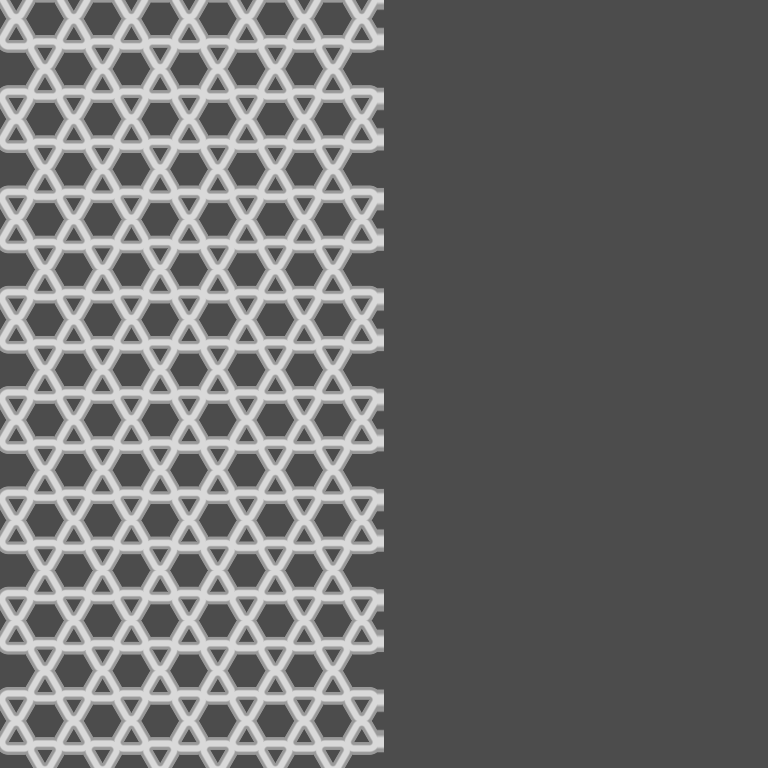
Reproduce this pattern procedurally as a three.js fragment shader.

```glsl
// Grey star-and-hexagon lattice of outlined triangle pairs over the left half of a dark field
varying vec2 vUv;

// Signed distance to an upright equilateral triangle with half side r
float triangleDistance(vec2 p, float r) {
  const float k = 1.7320508;
  p.x = abs(p.x) - r;
  p.y += r / k;
  if (p.x + k * p.y > 0.0) p = vec2(p.x - k * p.y, -k * p.x - p.y) * 0.5;
  p.x -= clamp(p.x, -2.0 * r, 0.0);
  return -length(p) * sign(p.y);
}

// Distance to the centre line of the rounded outline around one triangle
float outlineDistance(vec2 p) {
  return abs(triangleDistance(p, 0.01) - 0.0082);
}

// Nearest pair of facing triangles on one of the two interleaved grids
float pairDistance(vec2 p, vec2 origin, float lastColumn) {
  vec2 pitch = vec2(0.075, 0.1306);
  vec2 cell = floor((p - origin) / pitch + 0.5);
  cell.x = clamp(cell.x, 0.0, lastColumn);
  vec2 q = p - origin - cell * pitch;
  return min(outlineDistance(vec2(q.x, 0.0219 - q.y)),
             outlineDistance(vec2(q.x, 0.0219 + q.y)));
}

void main() {
  // The last sliver of the lattice stretches sideways to the middle
  vec2 p = vec2(min(vUv.x, 0.491), vUv.y);
  float d = min(pairDistance(p, vec2(0.0211, 0.4531), 6.0),
                pairDistance(p, vec2(0.0586, 0.5184), 5.0));

  // Pale core inside a mid-grey rim
  vec3 background = vec3(0.30);
  vec3 strand = mix(vec3(0.85), vec3(0.60), smoothstep(0.0028, 0.0056, d));
  float coverage = 1.0 - smoothstep(0.0076, 0.0090, d);
  coverage *= 1.0 - smoothstep(0.4995, 0.5005, vUv.x);

  gl_FragColor = vec4(mix(background, strand, coverage), 1.0);
}
```
